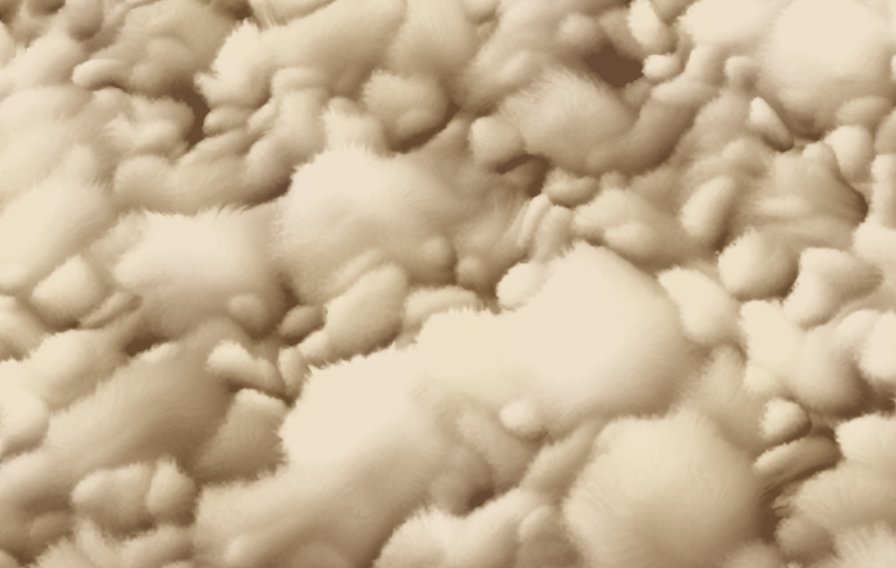
Give the GLSL for this texture, as a Shadertoy shader.

```glsl
// Soft, fuzzy cream fleece: heaped woolly tufts in warm light from the upper left.

const vec3  SHADE_BROWN = vec3(0.41, 0.30, 0.20);
const vec3  WARM_CREAM  = vec3(0.94, 0.885, 0.795);
const vec3  MIDTONE_WARMTH = vec3(0.0, 0.06, 0.17);
const vec2  LIGHT_DIR   = vec2(-0.68, 0.73);
const int   LAYERS      = 3;      // big, medium and small tufts
const float TUFT_CELL   = 0.24;   // cell size of the big tufts, canvas height = 1
const float CELL_RATIO  = 0.52;   // size step between layers
const float TILT        = 0.7;    // how far near tufts cover those behind
const float LIFT        = 0.245;  // how high small tufts may sit
const float BLEND       = 52.0;   // higher gives harder borders
const float HAIR_DENSITY = 125.0;
const float HAIR_LENGTH = 0.075;
const float MEAN_HEIGHT = 0.245;
const float SHADOW_REACH = 0.085;
const float SHADOW_DEPTH = 0.32;
const float BRIGHTNESS  = 0.69;
const float CONTRAST    = 1.28;
const float PATCH_DEPTH = 0.55;

vec2 hash2(vec2 p) {
    vec3 q = fract(p.xyx * vec3(0.1031, 0.1030, 0.0973));
    q += dot(q, q.yzx + 33.33);
    return fract((q.xx + q.yz) * q.zy);
}

float valueNoise(vec2 p) {
    vec2 i = floor(p), f = fract(p);
    f = f * f * (3.0 - 2.0 * f);
    float low  = mix(hash2(i).x, hash2(i + vec2(1, 0)).x, f.x);
    float high = mix(hash2(i + vec2(0, 1)).x, hash2(i + vec2(1, 1)).x, f.x);
    return mix(low, high, f.y);
}

// Layered sines push round tufts into uneven lumps.
vec2 lumpyWarp(vec2 p) {
    vec2 w = 0.022 * sin(p.yx * vec2(13.0, 15.0) + 2.0 * sin(p * 7.0));
    w += 0.010 * sin((p.yx + w) * vec2(37.0, 33.0) + 2.0 * sin(p * 19.0));
    return p + w;
}

// Smooth maximum over cellular domes: x = height, y = blended tone.
vec2 fleece(vec2 p) {
    float weightSum = exp(BLEND * -0.05);
    float toneSum = 0.0;
    float cell = TUFT_CELL;
    for (int layer = 0; layer < LAYERS; layer++) {
        vec2 home = floor(p / cell);
        for (int j = -1; j <= 1; j++)
        for (int i = -1; i <= 1; i++) {
            vec2 id = home + vec2(i, j);
            vec2 seed = id + 71.0 * float(layer) + 200.0;
            vec2 place = hash2(seed);
            vec2 kind = hash2(seed + 37.0);
            vec2 center = (id + 0.1 + 0.8 * place) * cell;
            float radius = cell * mix(0.5, 0.85, kind.x);
            vec2 q = (p - center) / radius;

            // Hair strands run outward from the middle of each tuft.
            float dist = length(q);
            float angle = atan(q.x, q.y + 1e-5);
            float hair = valueNoise(vec2(angle * radius * HAIR_DENSITY, dist * radius * 35.0) + seed * 3.0) - 0.5;
            float d = dist + HAIR_LENGTH * hair * smoothstep(0.3, 1.0, dist);

            float height = kind.y * (LIFT - 0.65 * cell)
                         + radius * (1.0 - d * d * d * d)
                         + TILT * (p.y - center.y);
            float tone = 0.38 * dot(q, LIGHT_DIR)
                       - 0.22 * smoothstep(0.0, -1.0, q.y)
                       + 0.28 * (place.x - 0.5)
                       + 0.06 * hair * smoothstep(0.1, 0.7, dist);
            float weight = exp(BLEND * height);
            weightSum += weight;
            toneSum += weight * clamp(tone, -0.7, 0.42);
        }
        cell *= CELL_RATIO;
    }
    return vec2(log(weightSum) / BLEND, toneSum / weightSum);
}

void mainImage(out vec4 fragColor, in vec2 fragCoord) {
    vec2 uv = fragCoord / iResolution.y;

    // Gentle perspective: farther tufts look smaller.
    vec2 ground = vec2((uv.x - 0.8) * (0.9 + 0.3 * uv.y), uv.y * (0.95 + 0.18 * uv.y));
    vec2 p = lumpyWarp(ground + 3.0);

    // Loose fibres roughen every border.
    vec2 fibre = vec2(valueNoise(uv * 160.0), valueNoise(uv * 160.0 + 50.0)) - 0.5;
    p += 0.005 * fibre;

    // Tuft light, dark hollows and shadows cast away from the light.
    vec2 surface = fleece(p);
    float blocker = fleece(p + LIGHT_DIR * SHADOW_REACH).x;
    float shadow = smoothstep(0.0, 0.13, blocker - surface.x - 0.02);
    float patches = 0.65 * valueNoise(uv * 2.7 + 9.0) + 0.35 * valueNoise(uv * 5.3 + 31.0) - 0.5;

    float relief = surface.y + 1.8 * (surface.x - MEAN_HEIGHT) - SHADOW_DEPTH * shadow;
    float tone = BRIGHTNESS + CONTRAST * relief + PATCH_DEPTH * patches + 0.035 * fibre.x;

    // Soft limits keep highlights creamy and hollows brown.
    tone = clamp(tone, 0.0, 1.08);
    tone -= 0.5 * max(tone - 0.9, 0.0);
    vec3 color = mix(SHADE_BROWN, WARM_CREAM, tone);
    color -= MIDTONE_WARMTH * tone * (1.0 - tone);
    color.b += 0.03 * (valueNoise(uv * 6.0 + 20.0) - 0.5);
    fragColor = vec4(color, 1.0);
}
```
